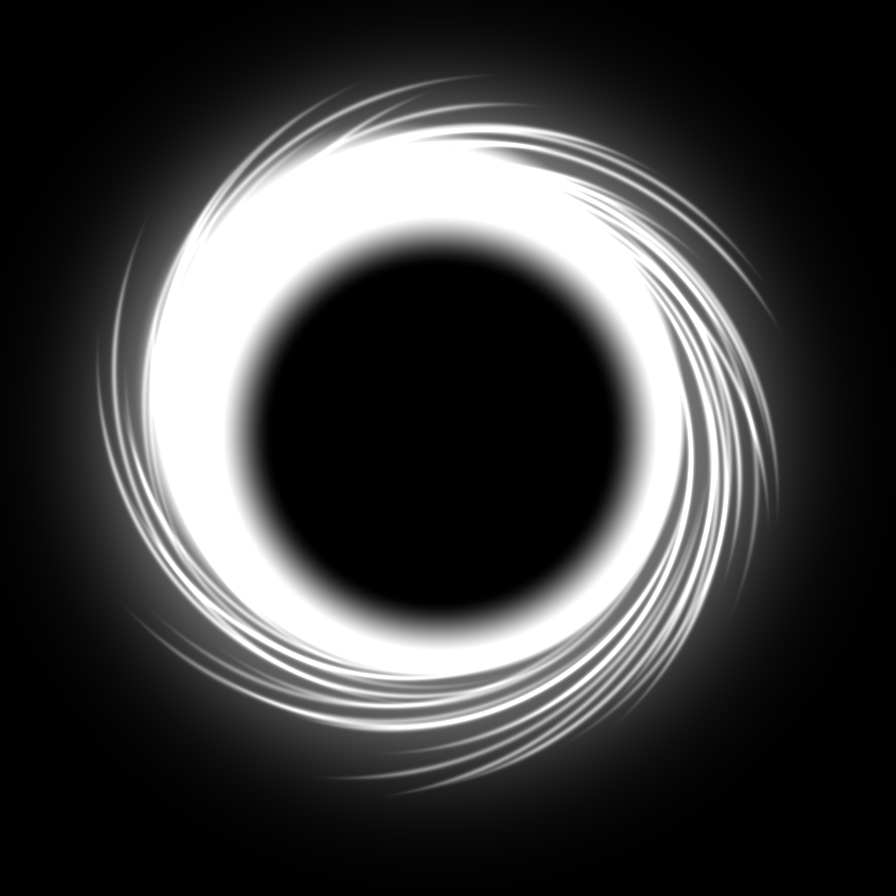
A WebGL 2 fragment shader for this background:

```glsl
#version 300 es
precision highp float;

#define CENTER vec2(0.491, 0.516)
#define HOLE_RADIUS 0.186
#define RIM_RADIUS 0.255
#define BAND_RADIUS 0.269
#define BAND_SWELL 0.078
#define SWELL_ANGLE 2.27
#define HALO_WIDTH 0.115
#define STREAK_COUNT 42
#define STREAK_WIDTH 0.0027
#define STREAK_GAIN 0.62

const float TAU = 6.2831853;

uniform vec2 u_resolution;
out vec4 fragColor;

float hash(float n) {
    return fract(sin(n * 127.1 + 3.7) * 4375.85);
}

// One tapered arc that winds inward as the angle grows
float streak(float radius, float angle, float id) {
    float start = (id + hash(id)) * TAU / float(STREAK_COUNT);
    float span = mix(1.7, 2.7, hash(id + 51.0));
    float t = mod(angle - start, TAU) / span;
    if (t > 1.0) return 0.0;

    float outer = mix(0.342, 0.414, hash(id + 97.0));
    float inner = max(outer - mix(0.07, 0.125, hash(id + 143.0)), 0.262);
    float path = mix(inner, outer, (1.0 - t) * (1.0 - t));
    float fade = smoothstep(0.0, 0.18, t) * (1.0 - smoothstep(0.55, 1.0, t));
    float width = STREAK_WIDTH * mix(0.65, 1.15, fade);
    float offset = (radius - path) / width;
    return fade * mix(0.5, 1.0, hash(id + 211.0)) * exp(-offset * offset);
}

void main() {
    vec2 p = (gl_FragCoord.xy - 0.5 * u_resolution)
           / min(u_resolution.x, u_resolution.y) + 0.5 - CENTER;
    float radius = length(p);
    float angle = atan(p.y, p.x);

    // The band swells on its upper left side
    float lobe = 0.5 + 0.5 * cos(angle - SWELL_ANGLE);
    lobe *= lobe;
    float edge = BAND_RADIUS + BAND_SWELL * lobe;
    float softness = mix(0.005, 0.022, lobe);
    float band = 1.0 - smoothstep(edge - softness, edge + softness, radius);

    // Wide glow around the band
    float falloff = (radius - BAND_RADIUS) / HALO_WIDTH;
    float light = mix(0.43, 0.62, lobe) * exp(-falloff * falloff);

    // Overlapping luminous arcs
    for (int i = 0; i < STREAK_COUNT; i++) {
        light += STREAK_GAIN * streak(radius, angle, float(i));
    }

    // Solid band, then the soft dark hole
    light = mix(light, 1.1, band);
    light *= smoothstep(HOLE_RADIUS, RIM_RADIUS, radius);
    fragColor = vec4(vec3(clamp(light, 0.0, 1.0)), 1.0);
}
```
